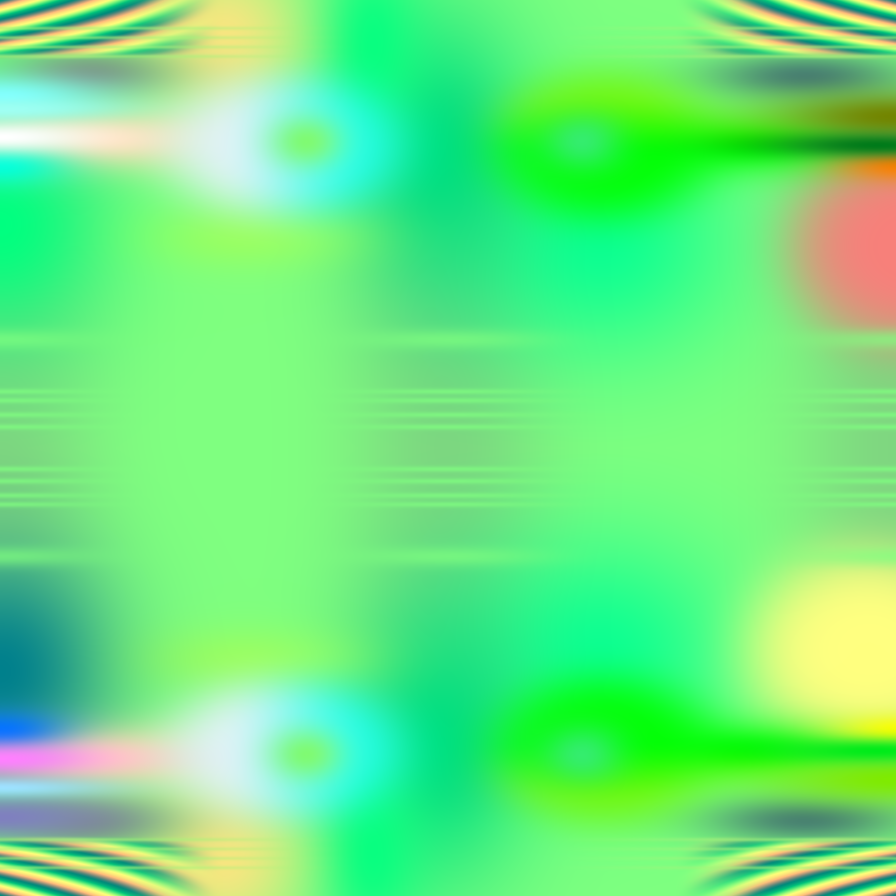
Reproduce this background procedurally as a Shadertoy shader.

```glsl
// Vivid green field of soft glows: two mirrored pairs of rings, edge flares and fine bands.

const vec3 LIME = vec3(0.50, 1.00, 0.50);
const vec3 SPRING = vec3(0.00, 1.00, 0.50);
const vec3 PALE = vec3(0.88, 0.95, 0.98);
const vec3 CYAN = vec3(0.12, 1.00, 1.00);
const vec3 GREEN = vec3(0.00, 1.00, 0.00);
const vec3 CHARTREUSE = vec3(0.46, 0.97, 0.00);
const vec3 YELLOW = vec3(0.97, 0.90, 0.50);

// Squared distance in an ellipse of the given radii
float ellipse(vec2 p, vec2 center, vec2 radii) {
    vec2 q = (p - center) / radii;
    return dot(q, q);
}

// Soft glow of colour laid over a base
vec3 glow(vec3 base, vec3 tint, vec2 p, vec2 center, vec2 radii) {
    return mix(base, tint, exp(-ellipse(p, center, radii)));
}

// Flatter glow with a firmer rim
vec3 blob(vec3 base, vec3 tint, vec2 p, vec2 center, vec2 radii) {
    float e = ellipse(p, center, radii);
    return mix(base, tint, exp(-e * e));
}

// Soft horizontal line
float line(float y, float at, float width) {
    float t = (y - at) / width;
    return exp(-t * t);
}

// Bright lines that cut through the grey columns
float cutLines(float y) {
    float sum = line(y, 0.121, 0.011);
    float at[4] = float[4](0.0235, 0.037, 0.053, 0.063);
    for (int i = 0; i < 4; i++) sum += line(y, at[i], 0.0032);
    return min(sum, 1.0);
}

// Broad colour of the middle and of the side edges
vec3 field(vec2 p, float top) {
    float wave = cos(6.2832 * p.x);
    wave = cos(12.5664 * p.x) * 0.5 + 0.5;
    float column = wave * wave;
    float fade = 1.0 - smoothstep(0.34, 0.43, p.y);
    vec3 c = mix(LIME, vec3(0.5, 0.84, 0.5), column * fade);
    c = glow(c, vec3(0.05, 1.0, 0.57), p, vec2(0.67, 0.23), vec2(0.15, 0.13));
    c = glow(c, vec3(0.0, 0.87, 0.5), p, vec2(0.49, 0.33), vec2(0.1, 0.16));
    c = glow(c, vec3(0.6, 1.0, 0.38), p, vec2(0.27, 0.235), vec2(0.12, 0.035));
    c = glow(c, mix(vec3(0.0, 0.5, 0.55), SPRING, top), p, vec2(0.0, 0.25), vec2(0.12, 0.13));
    vec3 right = mix(vec3(1.0, 1.0, 0.5), vec3(0.97, 0.5, 0.48), top);
    c = blob(c, right, p, vec2(mix(0.97, 1.02, top), 0.225), vec2(0.14, 0.115));
    return mix(c, mix(c, LIME, 0.7), cutLines(p.y) * column);
}

// Patches near the upper and lower borders
vec3 borderPatches(vec3 c, vec2 p) {
    c = glow(c, SPRING, p, vec2(0.41, 0.45), vec2(0.06, 0.11));
    c = glow(c, YELLOW, p, vec2(0.25, 0.46), vec2(0.09, 0.09));
    c = glow(c, vec3(0.48, 0.58, 0.5), p, vec2(0.1, 0.417), vec2(0.09, 0.028));
    return glow(c, vec3(0.28, 0.5, 0.45), p, vec2(0.9, 0.415), vec2(0.11, 0.026));
}

// Pale cyan ring with a cream tail
vec3 cyanRing(vec3 c, vec2 p) {
    c = glow(c, vec3(1.0, 0.86, 0.7), p, vec2(0.12, 0.345), vec2(0.14, 0.035));
    vec3 tint = mix(PALE, CYAN, smoothstep(0.24, 0.42, p.x));
    c = blob(c, tint, p, vec2(0.315, 0.337), vec2(0.132, 0.08));
    return glow(c, vec3(0.5, 0.98, 0.45), p, vec2(0.342, 0.342), vec2(0.042, 0.03));
}

// Green ring with a tail toward the right edge
vec3 greenRing(vec3 c, vec2 p, float top) {
    vec3 tint = mix(GREEN, CHARTREUSE, smoothstep(0.325, 0.4, p.y));
    c = blob(c, tint, p, vec2(0.675, 0.337), vec2(0.125, 0.083));
    c = glow(c, vec3(0.22, 0.92, 0.48), p, vec2(0.653, 0.342), vec2(0.048, 0.032));
    c = glow(c, tint, p, vec2(0.83, 0.34), vec2(0.12, 0.032));
    c = glow(c, mix(vec3(0.5, 0.92, 0.0), vec3(0.45, 0.52, 0.0), top), p, vec2(1.0, 0.37), vec2(0.13, 0.026));
    c = glow(c, mix(vec3(1.0, 1.0, 0.0), vec3(1.0, 0.5, 0.0), top), p, vec2(1.01, 0.315), vec2(0.07, 0.017));
    return glow(c, mix(vec3(0.0, 0.92, 0.1), vec3(0.0, 0.48, 0.1), top), p, vec2(0.98, 0.338), vec2(0.13, 0.014));
}

// Flares at the left edge, different above and below
vec3 leftFlares(vec3 c, vec2 p, float top) {
    c = glow(c, mix(vec3(0.5, 0.5, 0.75), vec3(0.5, 1.0, 1.0), top), p, vec2(0.0, mix(0.412, 0.392, top)), vec2(0.12, 0.024));
    c = glow(c, mix(vec3(0.0, 0.45, 1.0), vec3(0.0, 1.0, 0.85), top), p, vec2(0.0, 0.315), vec2(0.07, 0.022));
    c = glow(c, mix(vec3(0.6, 0.9, 1.0), vec3(0.6, 1.0, 0.95), top), p, vec2(0.0, 0.379), vec2(0.12, 0.011));
    return glow(c, mix(vec3(1.0, 0.5, 1.0), vec3(1.0), top), p, vec2(0.0, 0.347), vec2(0.12, 0.018));
}

// Curved stripes in the four corners, with thin level lines
vec3 cornerStripes(vec3 c, vec2 p) {
    float side = abs(p.x - 0.5);
    float phase = 600.0 * (side * (p.y - 0.3675) - 0.04) + 1.2;
    vec3 tint = vec3(0.52 + 0.6 * sin(phase), 0.76 + 0.24 * sin(phase + 1.0), 0.48);
    float corner = smoothstep(0.25, 0.37, side) * smoothstep(0.432, 0.447, p.y);
    c = mix(c, clamp(tint, 0.0, 1.0), corner);
    for (int i = 0; i < 4; i++) {
        float level = line(p.y, 0.437 + 0.0105 * float(i), 0.0022);
        c = mix(c, vec3(0.65, 0.95, 0.48), 0.6 * level * smoothstep(0.1, 0.35, side));
    }
    return c;
}

void mainImage(out vec4 fragColor, in vec2 fragCoord) {
    vec2 uv = fragCoord / iResolution.xy;
    float top = smoothstep(0.48, 0.52, uv.y);
    vec2 p = vec2(uv.x, abs(uv.y - 0.5)); // mirrored about the middle

    vec3 color = field(p, top);
    color = borderPatches(color, p);
    color = cyanRing(color, p);
    color = greenRing(color, p, top);
    color = leftFlares(color, p, top);
    color = cornerStripes(color, p);
    fragColor = vec4(color, 1.0);
}
```
